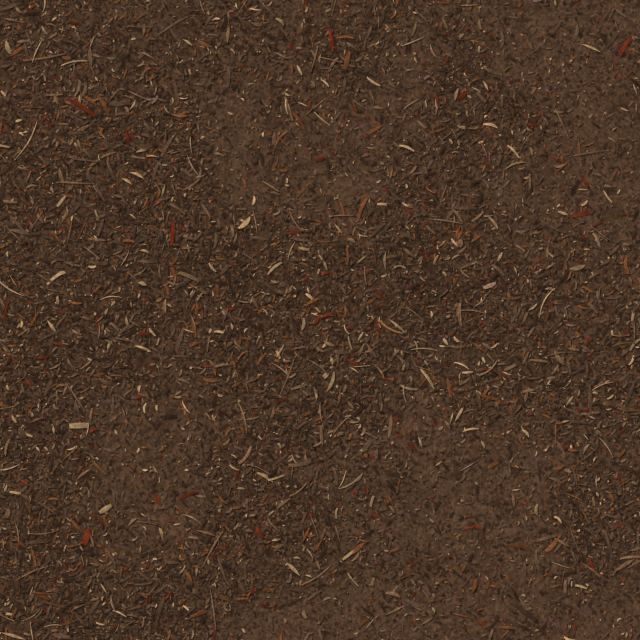
Give the GLSL for this texture, as a Shadertoy shader.

```glsl
// Dark garden soil strewn with bark chips, splinters, straws and a few leaves.
// Grainy noise forms the earth; hashed grids scatter tapered, bent slivers at
// several scales, denser where a slow noise field gathers the litter.

const vec3 SOIL  = vec3(0.305, 0.222, 0.162);
const vec3 UMBER = vec3(0.235, 0.168, 0.128);
const vec3 BARK  = vec3(0.350, 0.265, 0.205);
const vec3 RED   = vec3(0.430, 0.160, 0.090);
const vec3 RUST  = vec3(0.450, 0.270, 0.150);
const vec3 TAN   = vec3(0.470, 0.355, 0.255);
const vec3 STRAW = vec3(0.660, 0.530, 0.380);

vec3 hash3(vec2 p, float seed) {
    p += seed * 17.3;
    vec3 q = fract(p.xyx * vec3(0.1031, 0.1030, 0.0973));
    q += dot(q, q.yxz + 33.33);
    return fract((q.xxy + q.yzz) * q.zyx);
}

float noise(vec2 p, float seed) {
    vec2 cell = floor(p);
    vec2 f = fract(p);
    f = f * f * (3.0 - 2.0 * f);
    float low = mix(hash3(cell, seed).x, hash3(cell + vec2(1, 0), seed).x, f.x);
    float high = mix(hash3(cell + vec2(0, 1), seed).x, hash3(cell + vec2(1, 1), seed).x, f.x);
    return mix(low, high, f.y);
}

// Share of ground taken by litter: patchy, a little thicker to the left
float litter(vec2 p) {
    float patches = 0.65 * noise(p * 4.0, 1.0) + 0.35 * noise(p * 11.0, 2.0);
    return mix(0.3, 1.0, smoothstep(0.25, 0.65, patches + 0.2 * (0.5 - p.x)));
}

// Debris colours ordered from dark to pale
vec3 debrisColour(float pick) {
    if (pick < 0.38) return UMBER;
    if (pick < 0.67) return BARK;
    if (pick < 0.70) return RED;
    if (pick < 0.81) return RUST;
    if (pick < 0.94) return TAN;
    return STRAW;
}

// Sliver along x, size = (half length, half width)
float sliverDistance(vec2 p, vec2 size, float bend, float taper) {
    p.y += bend * p.x * p.x / size.x;
    float along = min(abs(p.x) / size.x, 1.0);
    float width = size.y * (1.0 - taper * along * along);
    return max(abs(p.y) - width, abs(p.x) - size.x);
}

float coverage(float dist, float blur) {
    return 1.0 - smoothstep(-blur, blur, dist);
}

// Lays one layer of slivers over the ground; size is in cells
vec3 scatter(vec3 ground, vec2 uv, float cells, vec2 size, float density,
             float pale, float seed, float pixel) {
    vec2 home = floor(uv * cells);
    for (int j = -1; j <= 1; j++)
    for (int i = -1; i <= 1; i++) {
        vec2 cell = home + vec2(i, j);
        vec3 place = hash3(cell, seed);
        vec2 centre = (cell + place.xy) / cells;
        if (place.z > density * litter(centre)) continue;

        vec3 form = hash3(cell, seed + 5.0);
        vec3 look = hash3(cell, seed + 11.0);
        float angle = 6.2832 * form.x;
        vec2 axis = vec2(cos(angle), sin(angle));
        mat2 toLocal = mat2(axis.x, -axis.y, axis.y, axis.x);
        vec2 offset = uv - centre;
        vec2 p = toLocal * offset;
        vec2 halfSize = size / cells * vec2(mix(0.4, 1.0, form.y), mix(0.55, 1.2, form.z));
        float bend = 0.5 * (look.x - 0.5) * look.y;
        float taper = mix(0.2, 1.0, look.z);

        // Soft contact shadow to the lower right
        vec2 shadowPoint = toLocal * (offset - vec2(0.0014, -0.0018));
        float shadow = coverage(sliverDistance(shadowPoint, halfSize, bend, taper), 0.0018);
        ground *= 1.0 - 0.33 * shadow;

        // Fibres run lengthwise, one flank catches more light
        float fibre = noise(p * vec2(90.0, 420.0) + place.xy * 50.0, seed);
        float flank = clamp(dot(offset, vec2(-0.6, 0.8)) / halfSize.y, -1.0, 1.0);
        vec3 colour = debrisColour(mix(pale, 1.0, look.y));
        colour *= mix(0.82, 1.14, look.x) * mix(0.86, 1.12, fibre) + 0.06 * flank;
        float body = coverage(sliverDistance(p, halfSize, bend, taper), pixel);
        ground = mix(ground, colour, 0.92 * body);
    }
    return ground;
}

vec3 earth(vec2 uv) {
    float crumbs = noise(uv * 290.0, 3.0) - 0.5;
    float clods = noise(uv * 130.0, 4.0) - 0.5;
    float stains = noise(uv * 24.0, 6.0) - 0.5;
    float tone = 1.0 + 0.30 * crumbs + 0.22 * clods + 0.12 * stains;
    return SOIL * tone * mix(1.06, 0.94, litter(uv));
}

void mainImage(out vec4 fragColor, in vec2 fragCoord) {
    vec2 uv = fragCoord / iResolution.y;
    float pixel = 0.8 / iResolution.y;
    vec3 colour = earth(uv);

    // Crumbs and chips, fine to coarse
    colour = scatter(colour, uv, 230.0, vec2(0.60, 0.30), 0.50, 0.00, 21.0, pixel);
    colour = scatter(colour, uv, 140.0, vec2(0.70, 0.24), 0.55, 0.00, 22.0, pixel);
    colour = scatter(colour, uv, 88.0, vec2(0.80, 0.17), 0.50, 0.05, 23.0, pixel);
    colour = scatter(colour, uv, 54.0, vec2(0.80, 0.13), 0.32, 0.15, 24.0, pixel);
    colour = scatter(colour, uv, 34.0, vec2(0.75, 0.10), 0.13, 0.30, 25.0, pixel);

    // Rare leaves and long pale straws
    colour = scatter(colour, uv, 24.0, vec2(0.36, 0.10), 0.07, 0.62, 26.0, pixel);
    colour = scatter(colour, uv, 40.0, vec2(0.85, 0.045), 0.13, 0.72, 27.0, pixel);
    colour = scatter(colour, uv, 25.0, vec2(0.85, 0.035), 0.08, 0.80, 28.0, pixel);

    // Dust grain over everything
    colour *= 1.0 + 0.22 * (noise(uv * 340.0, 9.0) - 0.5);
    fragColor = vec4(colour, 1.0);
}
```
